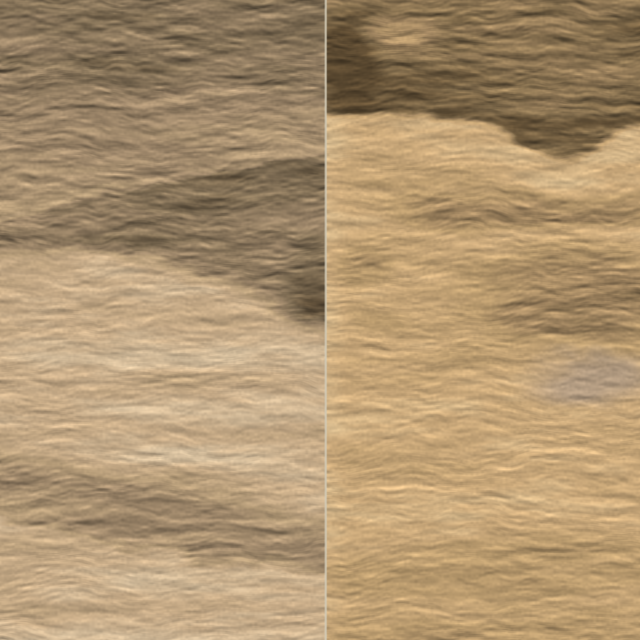
Give the GLSL for this texture, as a Shadertoy shader.

```glsl
// Two weathered wooden planks side by side, parted by a thin pale vertical joint.
// Each plank gets a tone map from curved bands and soft patches, roughened by noise;
// the tone picks a wood colour, then embossed horizontal fibres shade it.

const float SEAM_X = 0.509;
const float SEAM_HALF_WIDTH = 0.0017;
const vec3 SEAM_COLOR = vec3(0.82, 0.79, 0.71);
const vec3 GREY_STAIN = vec3(0.64, 0.57, 0.51);

float hash(vec2 p) {
    vec3 q = fract(p.xyx * 0.1031);
    q += dot(q, q.yzx + 33.33);
    return fract((q.x + q.y) * q.z);
}

float noise(vec2 p) {
    vec2 i = floor(p), f = fract(p);
    f = f * f * (3.0 - 2.0 * f);
    return mix(mix(hash(i), hash(i + vec2(1, 0)), f.x),
               mix(hash(i + vec2(0, 1)), hash(i + vec2(1, 1)), f.x), f.y);
}

float fbm(vec2 p) {
    float sum = 0.0, amp = 0.54;
    for (int i = 0; i < 3; i++) {
        sum += amp * noise(p);
        p = p * 2.03 + vec2(17.3, 9.1);
        amp *= 0.55;
    }
    return sum;
}

// Soft elliptical patch, 1 in the middle and 0 outside
float patchMask(vec2 p, vec2 center, vec2 radius) {
    return 1.0 - smoothstep(0.3, 1.1, length((p - center) / radius));
}

// Band between two heights, each edge with its own softness
float band(float y, float low, float lowSoft, float high, float highSoft) {
    return smoothstep(low - lowSoft, low + lowSoft, y)
         * (1.0 - smoothstep(high - highSoft, high + highSoft, y));
}

// Left plank: dark upper half, slanted pale streak, brown wedge low down
float leftTone(vec2 p) {
    float x = p.x, y = p.y;
    float edge = 0.605 - 0.85 * x * x * x;
    float dark = smoothstep(edge - 0.018, edge + 0.022, y);
    float streak = 0.665 + 0.21 * x;
    float tone = mix(0.82, 0.25, dark);
    tone += 0.24 * band(y, streak, 0.008, streak + 0.08, 0.09);
    tone += 0.13 * band(y, streak - 0.003, 0.004, streak + 0.008, 0.006);
    float wedgeLow = 0.205 - 0.34 * x + 0.36 * x * x;
    tone -= 0.36 * band(y, wedgeLow, 0.008, 0.30 - 0.2 * x, 0.035);
    tone -= 0.12 * band(y, 0.31, 0.02, 0.35, 0.02);
    return tone - 0.2 * patchMask(p, vec2(0.5, 0.56), vec2(0.07, 0.1));
}

// Right plank: dark top, pale rim below it, brown bands and patches
float rightTone(vec2 p) {
    float dip = (p.x - 0.88) / 0.08;
    float edge = 0.822 - 0.07 * exp(-dip * dip);
    float tone = mix(0.74, 0.14, smoothstep(edge - 0.009, edge + 0.012, p.y));
    tone += 0.14 * band(p.y, edge - 0.06, 0.03, edge, 0.01);
    tone -= 0.33 * band(p.y, 0.65, 0.012, 0.70, 0.025) * smoothstep(0.54, 0.72, p.x);
    tone -= 0.42 * patchMask(p, vec2(0.92, 0.55), vec2(0.24, 0.095));
    tone -= 0.18 * patchMask(p, vec2(0.57, 0.57), vec2(0.06, 0.035));
    tone -= 0.15 * patchMask(p, vec2(0.59, 0.50), vec2(0.07, 0.022));
    tone -= 0.14 * (1.0 - smoothstep(0.08, 0.22, p.y + 0.04 * p.x));
    tone += 0.30 * patchMask(p, vec2(0.62, 0.955), vec2(0.08, 0.035));
    tone -= 0.30 * patchMask(p, vec2(0.53, 0.92), vec2(0.08, 0.09));
    return tone + 0.10 * (1.0 - smoothstep(SEAM_X, SEAM_X + 0.045, p.x));
}

// Wood colours from dark to pale along tone 0..1
vec3 woodColor(float tone) {
    float t = clamp(tone, 0.0, 1.0) * 5.0;
    vec3 c = mix(vec3(0.35, 0.29, 0.21), vec3(0.50, 0.43, 0.33), clamp(t, 0.0, 1.0));
    c = mix(c, vec3(0.61, 0.52, 0.41), clamp(t - 1.0, 0.0, 1.0));
    c = mix(c, vec3(0.71, 0.61, 0.47), clamp(t - 2.0, 0.0, 1.0));
    c = mix(c, vec3(0.78, 0.67, 0.53), clamp(t - 3.0, 0.0, 1.0));
    return mix(c, vec3(0.83, 0.74, 0.61), clamp(t - 4.0, 0.0, 1.0));
}

// Height of the wavy horizontal fibres
float fibreHeight(vec2 p) {
    p.y += 0.022 * noise(p * vec2(9.0, 13.0)) + 0.006 * noise(p * vec2(32.0, 40.0));
    return fbm(p * vec2(21.0, 85.0));
}

void mainImage(out vec4 fragColor, in vec2 fragCoord) {
    vec2 uv = fragCoord / iResolution.xy;
    float pixel = 1.0 / iResolution.x;
    float isRight = step(SEAM_X, uv.x);
    vec2 grainPos = uv + isRight * vec2(5.7, 3.1);

    // Rough outlines and uneven streaks
    vec2 p = uv;
    p.y += 0.055 * (fbm(grainPos * vec2(7.0, 18.0)) - 0.45);
    p.y += 0.016 * (fbm(grainPos * vec2(28.0, 70.0)) - 0.45);
    float tone = isRight > 0.5 ? rightTone(p) : leftTone(p);
    tone += 0.42 * (fbm(grainPos * vec2(3.5, 20.0) + 8.0) - 0.45);
    tone += 0.22 * (fbm(grainPos * vec2(14.0, 75.0) + 31.0) - 0.45);

    // Plank tint and one cool stain
    vec3 color = woodColor(tone);
    color *= mix(vec3(0.99, 0.99, 0.99), vec3(1.01, 0.98, 0.90), isRight);
    color = mix(color, GREY_STAIN, 0.65 * patchMask(p, vec2(0.93, 0.41), vec2(0.13, 0.05)));

    // Embossed fibres, deeper in dark wood, and fine dust
    float relief = fibreHeight(grainPos) - fibreHeight(grainPos + vec2(0.001, 0.005));
    color *= 1.0 + relief * mix(0.95, 0.45, smoothstep(0.2, 0.75, tone));
    color *= 1.0 + 0.06 * (noise(grainPos * 240.0) - 0.5);

    // Pale joint
    float seamDistance = abs(uv.x - SEAM_X) - SEAM_HALF_WIDTH;
    color = mix(color, SEAM_COLOR, 0.85 * (1.0 - smoothstep(-pixel, pixel, seamDistance)));
    fragColor = vec4(color, 1.0);
}
```
